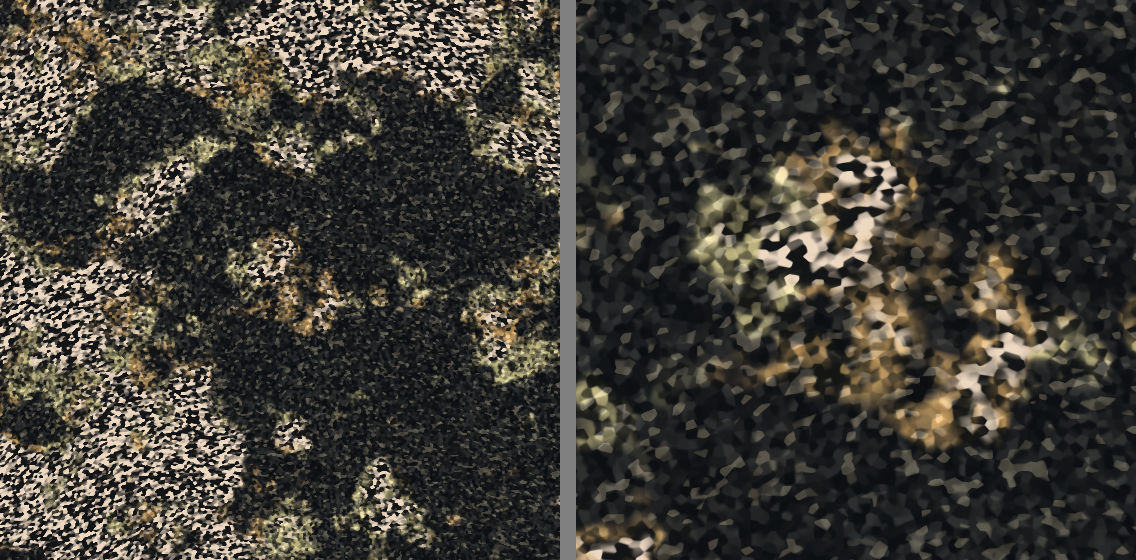
Left, the full canvas; right, a detail of the centre.
Give the GLSL for this texture, as a Shadertoy shader.

```glsl
vec3 hash3(vec2 p) {
    vec3 q = fract(p.xyx * vec3(0.1031, 0.1030, 0.0973));
    q += dot(q, q.yxz + 33.33);
    return fract((q.xxy + q.yzz) * q.zyx);
}

// Cellular noise: random cell values blended by distance to each cell point
float cells(vec2 p, float sharpness) {
    vec2 id = floor(p);
    float sum = 0.0, total = 0.0;
    for (int y = -1; y <= 1; y++)
    for (int x = -1; x <= 1; x++) {
        vec2 offset = vec2(x, y);
        vec3 h = hash3(id + offset + 200.0);
        vec2 d = offset + h.xy - fract(p);
        float weight = exp(-sharpness * dot(d, d));
        sum += weight * h.z;
        total += weight;
    }
    return sum / total;
}

// Ragged patches from four sizes of cells
float clumps(vec2 p) {
    return 0.44 * cells(p * vec2(5.0, 7.0), 6.0)
         + 0.26 * cells(p * vec2(12.0, 14.0) + 31.0, 6.0)
         + 0.17 * cells(p * 29.0 + 57.0, 6.0)
         + 0.13 * cells(p * 66.0 + 83.0, 6.0);
}

void mainImage(out vec4 fragColor, in vec2 fragCoord) {
    vec2 p = fragCoord / iResolution.y;

    // Furrows climb on the left and level out to the right
    float furrowHeight = p.y - 0.5 * p.x + 0.27 * p.x * p.x
                       + 0.008 * sin(p.x * 13.0 + p.y * 9.0);
    vec2 along = vec2(p.x + 0.35 * p.y, furrowHeight);
    float wobble = 5.0 * cells(p * 11.0 + 9.0, 6.0);
    float furrow = sin(furrowHeight * 370.0 + wobble);

    // Grain of the ground and of the leaves
    float grain = cells(along * vec2(140.0, 205.0), 8.0);
    float leaf = cells(p * 185.0 + 40.0, 8.0);
    float tuft = cells(p * 62.0 + 15.0, 6.0);

    // Scrub gathers in a diagonal band, with shade in its thickest parts
    float band = 1.0 - smoothstep(0.12, 0.36, abs(dot(p, vec2(0.64, 0.77)) - 0.82));
    float growth = clumps(p + 3.0) + 0.13 * band;
    float patches = clumps(p * 0.9 + 7.0);
    float shade = smoothstep(0.595, 0.675, growth);
    float scrub = smoothstep(0.5, 0.61, growth + 0.5 * (patches - 0.5));

    // Pale stony soil with black gaps
    float soilLight = smoothstep(0.26, 0.82, grain + 0.09 * furrow + 0.1 * (tuft - 0.5));
    vec3 soil = mix(vec3(0.075, 0.08, 0.085), vec3(0.93, 0.85, 0.76), soilLight);

    // Dry olive scrub with ochre tufts
    float scrubLight = smoothstep(0.2, 0.95, 0.62 * leaf + 0.45 * tuft);
    vec3 dryTint = mix(vec3(0.80, 0.76, 0.53), vec3(0.80, 0.63, 0.38),
                       smoothstep(0.5, 0.75, cells(p * 17.0 + 70.0, 6.0)));
    vec3 brush = mix(vec3(0.08, 0.085, 0.075), dryTint, scrubLight);
    brush += 0.18 * smoothstep(0.68, 0.9, grain);

    // Blue-black shade with faint specks
    vec3 shadow = mix(vec3(0.045, 0.055, 0.07), vec3(0.17, 0.18, 0.19), leaf * leaf);
    shadow += vec3(0.22, 0.20, 0.15) * smoothstep(0.7, 0.92, grain);

    vec3 color = mix(soil, brush, 0.9 * scrub);
    color = mix(color, shadow, 0.95 * shade);
    fragColor = vec4(color, 1.0);
}
```
